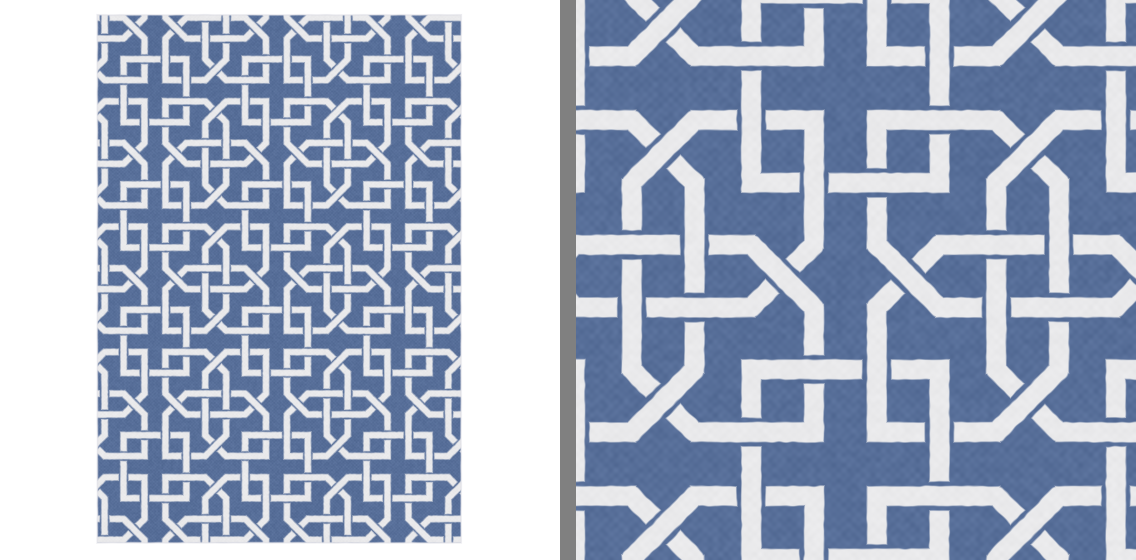
Left: the whole. Right: its middle third, enlarged.
A Shadertoy shader for this pattern:

```glsl
const vec2 PERIOD = vec2(0.2170, 0.2238);
const vec2 KNOT_CENTER = vec2(0.3852, 0.5023);
const vec2 RUG_CENTER = vec2(0.4987, 0.5020);
const vec2 RUG_HALF = vec2(0.3255, 0.4720);
const float INNER = 0.01866;                 // strands through the knot
const vec2 MIDDLE = vec2(0.0525, 0.0556);    // linking rectangles
const vec2 OUTER = vec2(0.0898, 0.0929);     // outside of the knot
const float HALF_WIDTH = 0.0059;
const float GAP = 0.0027;
const float BEND_TRIM = 0.0036;
const float HEM = 0.0016;
const float RIBS = 170.0;
const float TAU = 6.2831853;

const vec3 PAPER = vec3(1.0);
const vec3 BLUE = vec3(0.340, 0.432, 0.598);
const vec3 IVORY = vec3(0.915, 0.915, 0.922);
const vec3 HEM_COLOR = vec3(0.86, 0.86, 0.89);

float hash(vec2 p) {
    vec3 q = fract(p.xyx * vec3(0.1031, 0.1030, 0.0973));
    q += dot(q, q.yzx + 33.33);
    return fract((q.x + q.y) * q.z);
}

float noise(vec2 p) {
    vec2 i = floor(p), f = fract(p);
    f = f * f * (3.0 - 2.0 * f);
    return mix(mix(hash(i), hash(i + vec2(1, 0)), f.x),
               mix(hash(i + vec2(0, 1)), hash(i + vec2(1, 1)), f.x), f.y);
}

float box(vec2 p, vec2 halfSize) {
    vec2 e = abs(p) - halfSize;
    return max(e.x, e.y);
}

// Axis-aligned strand with square ends
float bar(vec2 p, vec2 from, vec2 to) {
    return box(p - 0.5 * (from + to), 0.5 * (to - from) + HALF_WIDTH);
}

// Two crossed diagonals; the one along u passes over the other
float diagonalCross(vec2 p, float slope) {
    vec2 along = vec2(1.0, slope) * 0.70710678;
    float u = dot(p, along);
    float v = dot(p, vec2(-along.y, along.x));
    float reach = INNER * 1.41421356;
    float over = length(vec2(u - clamp(u, -reach, reach), v)) - HALF_WIDTH;
    float under = length(vec2(u, v - clamp(v, -reach, reach))) - HALF_WIDTH;
    return min(over, max(under, HALF_WIDTH + GAP - abs(v)));
}

float interlace(vec2 p) {
    vec2 a = abs(p);
    vec2 side = vec2(p.x < 0.0 ? -1.0 : 1.0, p.y < 0.0 ? -1.0 : 1.0);

    // Straight strands of one quadrant
    float upright = bar(a, vec2(INNER, 0.0), vec2(INNER, MIDDLE.y - BEND_TRIM));
    upright = min(upright, bar(a, MIDDLE, vec2(MIDDLE.x, 0.5 * PERIOD.y)));
    upright = min(upright, bar(a, vec2(OUTER.x, INNER + BEND_TRIM), OUTER));
    float level = bar(a, vec2(0.0, INNER), vec2(MIDDLE.x - BEND_TRIM, INNER));
    level = min(level, bar(a, MIDDLE, vec2(0.5 * PERIOD.x, MIDDLE.y)));
    level = min(level, bar(a, vec2(INNER + BEND_TRIM, OUTER.y), OUTER));

    // Gaps beside each crossing; the upper strand alternates by quadrant
    vec2 cutSize = vec2(HALF_WIDTH + GAP);
    float cut = box(a - vec2(INNER), cutSize);
    cut = min(cut, box(a - vec2(MIDDLE.x, OUTER.y), cutSize));
    cut = min(cut, box(a - vec2(OUTER.x, MIDDLE.y), cutSize));
    bool uprightOver = side.x * side.y > 0.0;
    float over = uprightOver ? upright : level;
    float under = uprightOver ? level : upright;
    float strands = min(over, max(under, -cut));

    // Diagonal crossings at the ends and sides of the knot
    vec2 shift = 0.5 * (MIDDLE + OUTER) * side;
    strands = min(strands, diagonalCross(p - vec2(0.0, shift.y), 1.0));
    return min(strands, diagonalCross(p - vec2(shift.x, 0.0), -1.0));
}

void mainImage(out vec4 fragColor, in vec2 fragCoord) {
    vec2 uv = fragCoord / iResolution.xy;
    float soft = 1.2 / min(iResolution.x, iResolution.y);

    // Repeating strands with slightly uneven woven edges
    vec2 cell = (fract((uv - KNOT_CENTER) / PERIOD + 0.5) - 0.5) * PERIOD;
    float wobble = (noise(uv * 240.0) - 0.5) * 0.0007;
    float strand = smoothstep(soft, -soft, interlace(cell) + wobble);
    vec3 color = mix(BLUE, IVORY, strand);

    // Fine ribs and yarn variation
    float rib = sin(uv.x * RIBS * TAU) * sin(uv.y * RIBS * TAU);
    float yarn = noise(uv * 300.0) - 0.5;
    float fade = noise(uv * 7.0) - 0.5;
    color += (0.012 * rib + 0.035 * yarn + 0.012 * fade) * mix(1.0, 0.5, strand);

    // Thin hem and surrounding paper
    float edge = box(uv - RUG_CENTER, RUG_HALF) + (noise(uv * 60.0) - 0.5) * 0.0008;
    color = mix(color, HEM_COLOR, smoothstep(-soft, soft, edge + HEM));
    color = mix(color, PAPER, smoothstep(-soft, soft, edge));
    fragColor = vec4(color, 1.0);
}
```
